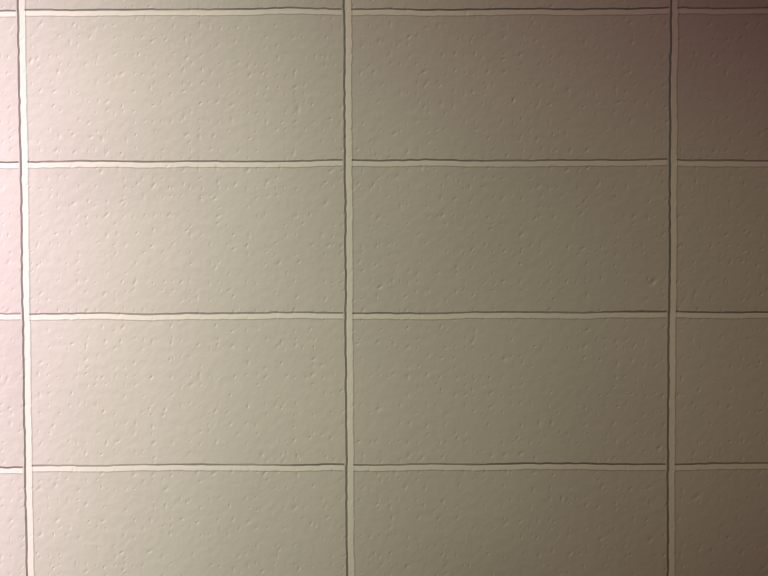
This texture is drawn by a Shadertoy shader. Its source:

```glsl
// Painted block wall in stack bond, lit by a warm lamp from the upper left.
// A slightly skewed grid gives the joints; a height field of noise and pits
// is shaded by its slope toward the lamp, then scaled by the lamp's falloff.

#define BLOCK_SIZE vec2(0.5615, 0.264)
#define JOINT_ORIGIN vec2(0.0425, 0.189)
#define JOINT_WIDTH 0.0052
#define JOINT_SHADOW 0.36
#define JOINT_GLOW 0.13
#define GRAIN_SCALE 95.0
#define RELIEF 0.30
#define TO_LAMP vec2(-0.0014, 0.0014)
#define BLOCK_VARIATION 0.035

float hash(vec2 p) {
    return fract(sin(dot(p, vec2(127.1, 311.7))) * 43758.5453);
}

float noise(vec2 p) {
    vec2 i = floor(p), f = fract(p);
    f = f * f * (3.0 - 2.0 * f);
    return mix(mix(hash(i), hash(i + vec2(1, 0)), f.x),
               mix(hash(i + vec2(0, 1)), hash(i + vec2(1, 1)), f.x), f.y);
}

// Depth of one randomly placed, slanted dent per occupied grid cell
float pits(vec2 p, float scale, float density, float radius) {
    vec2 q = p * scale, cell = floor(q);
    vec2 centre = 0.3 + 0.4 * vec2(hash(cell + 3.1), hash(cell + 7.7));
    vec2 d = fract(q) - centre;
    float angle = 0.5 + 1.2 * hash(cell + 5.3);
    d = mat2(cos(angle), -sin(angle), sin(angle), cos(angle)) * d;
    d /= radius * (0.6 + 0.6 * hash(cell + 9.2)) * vec2(1.4, 0.8);
    return step(hash(cell + scale), density) * exp(-dot(d, d));
}

// Paint surface: orange-peel grain with small dents and rare chips
float surfaceHeight(vec2 p) {
    float h = 0.30 * noise(p * GRAIN_SCALE) + 0.14 * noise(p * GRAIN_SCALE * 2.1);
    h -= 0.50 * pits(p, 36.0, 0.38, 0.11);
    h -= 0.32 * pits(p + 4.3, 61.0, 0.35, 0.16);
    h -= 0.85 * pits(p + 8.6, 13.0, 0.05, 0.06);
    return h;
}

float band(float t, float centre, float halfWidth, float soft) {
    return 1.0 - smoothstep(halfWidth - soft, halfWidth + soft, abs(t - centre));
}

// Joint profile; t grows away from the lamp: shadowed lip, lit bed, faint far lip
float groove(float t, float width, float shadow, float soft) {
    float lit = JOINT_GLOW * band(t, 0.5 * width, width, soft);
    float nearLip = shadow * band(t, -0.75 * width, 0.36 * width, soft);
    float farLip = 0.10 * band(t, 1.75 * width, 0.25 * width, soft);
    return lit - nearLip - farLip;
}

// Warm wall colour under the lamp, fading to the right and in the corners
vec3 lampColour(vec2 uv) {
    float level = 0.22 + 0.75 * exp(-1.5 * uv.x);
    vec2 fromSpot = (uv - vec2(0.12, 0.80)) * vec2(3.5, 2.2);
    level += 0.06 * exp(-dot(fromSpot, fromSpot));
    level -= 0.22 * (uv.y - 0.45) * (uv.y - 0.45);
    float warmth = 0.03 + 0.45 * (level - 0.6) * (level - 0.6);
    warmth += 0.025 * uv.x * smoothstep(0.6, 1.0, uv.y);
    return level - vec3(0.0, warmth, 0.11);
}

void mainImage(out vec4 fragColor, in vec2 fragCoord) {
    vec2 uv = fragCoord / iResolution.xy;
    vec2 p = fragCoord / iResolution.y;
    float soft = max(0.7 / iResolution.y, 0.001);

    // Lens skew of the grid
    vec2 q = p;
    q.x -= (0.5 - p.y) * (0.016 - 0.0185 * p.x);
    q.y -= 0.004 * (p.x - 0.6);

    // Signed distances to the nearest joints, with hand-laid wobble
    vec2 g = (q - JOINT_ORIGIN) / BLOCK_SIZE;
    vec2 block = floor(g), joint = floor(g + 0.5);
    vec2 d = (g - joint) * BLOCK_SIZE;
    d.x += 0.0016 * (noise(vec2(p.y * 14.0, joint.x)) - 0.5);
    d.y += 0.0026 * (noise(vec2(p.x * 12.0, joint.y + 20.0)) - 0.5);
    d.y += 0.0030 * (hash(vec2(block.x, joint.y)) - 0.5);
    d += 0.0014 * (noise(p * 80.0) - 0.5);

    // Upright joints run through; level joints stop against them
    float upright = groove(d.x, JOINT_WIDTH, JOINT_SHADOW, soft);
    float wear = 0.55 + 0.6 * noise(vec2(p.x * 9.0, joint.y * 3.7 + 5.0));
    float level = groove(-d.y, 0.85 * JOINT_WIDTH, JOINT_SHADOW * wear, soft);
    float clear = smoothstep(1.1 * JOINT_WIDTH, 1.9 * JOINT_WIDTH, abs(d.x));
    float jointShade = upright + level * clear;

    // Slope toward the lamp, calmer inside the joints
    float slope = surfaceHeight(p) - surfaceHeight(p + TO_LAMP);
    float face = smoothstep(0.0, 2.0 * JOINT_WIDTH, min(abs(d.x), abs(d.y)));
    float shade = 1.0 + jointShade + RELIEF * slope * mix(0.5, 1.0, face);

    // Block-to-block tone and soft blotches
    shade += BLOCK_VARIATION * (hash(block + 2.0) - 0.5);
    shade += 0.03 * (noise(p * 7.0) - 0.5);

    fragColor = vec4(clamp(lampColour(uv) * shade, 0.0, 1.0), 1.0);
}
```
